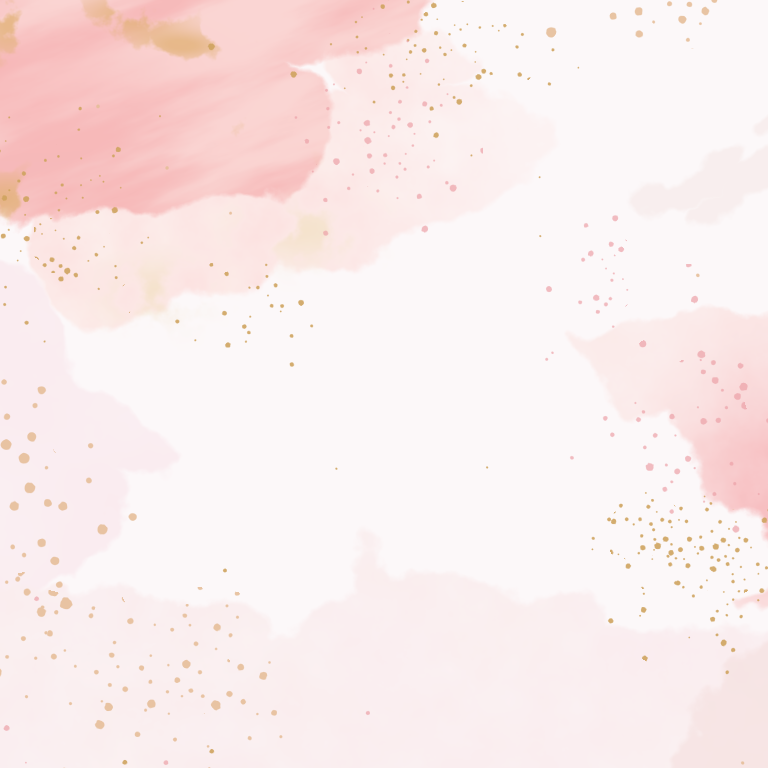
A WebGL 2 fragment shader for this background:

```glsl
#version 300 es
precision highp float;
// Blush watercolour washes around a pale centre, with gold and rose splatter.
// Tapered strokes with noise-warped edges form the washes; jittered grids
// of hashed dots, thinned by soft elliptical clusters, form the splatter.
uniform vec2 u_resolution;
out vec4 fragColor;

vec2 hash2(vec2 p) {
  vec3 q = fract(p.xyx * vec3(0.1031, 0.1030, 0.0973));
  q += dot(q, q.yzx + 33.33);
  return fract((q.xx + q.yz) * q.zy);
}

float noise(vec2 p) {
  vec2 i = floor(p), f = fract(p);
  f = f * f * (3.0 - 2.0 * f);
  return mix(mix(hash2(i).x, hash2(i + vec2(1, 0)).x, f.x),
             mix(hash2(i + vec2(0, 1)).x, hash2(i + vec2(1, 1)).x, f.x), f.y);
}

float fbm(vec2 p) {
  float sum = 0.0, amp = 0.5;
  for (int i = 0; i < 5; i++) {
    sum += amp * noise(p);
    p = mat2(1.6, 1.2, -1.2, 1.6) * p + 17.3;
    amp *= 0.5;
  }
  return sum;
}

// Coverage of a tapered brush stroke from a to b
float stroke(vec2 p, vec2 a, vec2 b, float ra, float rb) {
  vec2 d = b - a;
  float t = clamp(dot(p - a, d) / dot(d, d), 0.0, 1.0);
  return smoothstep(-0.005, 0.007, mix(ra, rb, t) - length(p - a - d * t));
}

float glow(vec2 p, vec2 centre, vec2 spread) {
  vec2 q = (p - centre) / spread;
  return exp(-dot(q, q));
}

// One cluster of irregular dots, crowded near its centre
float splatter(vec2 p, vec2 centre, vec2 spread, float cells, float amount) {
  vec2 g = mat2(0.8, 0.6, -0.6, 0.8) * (p - centre) * cells + 50.0 + centre * 31.0;
  vec2 id = floor(g), rnd = hash2(id + 7.0), pick = hash2(id + 91.0);
  float r = mix(0.07, 0.30, pick.y * pick.y);
  vec2 d = fract(g) - mix(vec2(r + 0.06), vec2(0.94 - r), rnd);
  float wobble = 0.25 * r * (noise(g * 7.0) - 0.5);
  float aa = 0.8 * cells / u_resolution.y;
  float keep = step(pick.x, amount * glow(p - d / cells * 0.0, centre, spread));
  return keep * smoothstep(aa, -aa, length(d) - r + wobble);
}

void main() {
  vec2 uv = gl_FragCoord.xy / u_resolution;
  vec2 warp = vec2(fbm(uv * 9.0), fbm(uv * 9.0 + 40.0)) - 0.48;
  vec2 fine = vec2(fbm(uv * 38.0 + 8.0), fbm(uv * 38.0 + 70.0)) - 0.48;
  vec2 p = uv + 0.085 * warp + 0.022 * fine;
  float cloud = fbm(uv * 6.0 + 21.0), grain = fbm(uv * 24.0 + 5.0);
  float streak = fbm(mat2(0.94, -0.34, 0.34, 0.94) * uv * vec2(5.0, 22.0));
  vec3 col = vec3(0.988, 0.973, 0.977);

  // Lavender blush along the left side
  float left = stroke(p, vec2(-0.03, 0.56), vec2(0.03, 0.43), 0.11, 0.09);
  left = max(left, stroke(p, vec2(0.0, 0.42), vec2(0.21, 0.42), 0.10, 0.035));
  left = max(left, stroke(p, vec2(-0.02, 0.28), vec2(0.12, 0.34), 0.10, 0.06));
  col = mix(col, vec3(0.980, 0.922, 0.938), left * (0.6 + 0.6 * cloud));

  // Faint wash across the bottom
  float base = stroke(p, vec2(0.0, 0.08), vec2(0.28, 0.15), 0.14, 0.09);
  base = max(base, stroke(p, vec2(0.0, 0.0), vec2(1.0, 0.0), 0.19, 0.19));
  base = max(base, stroke(p, vec2(0.47, 0.15), vec2(0.72, 0.17), 0.10, 0.075));
  base = max(base, stroke(p, vec2(0.475, 0.20), vec2(0.475, 0.27), 0.04, 0.018));
  vec3 baseTint = mix(vec3(0.982, 0.935, 0.932), vec3(0.978, 0.925, 0.940), cloud);
  col = mix(col, baseTint, base * (0.65 + 0.5 * grain));
  float corner = stroke(p, vec2(0.93, 0.0), vec2(1.03, 0.08), 0.07, 0.10);
  col = mix(col, vec3(0.962, 0.885, 0.882), 0.75 * corner);

  // Muted brush marks at the upper right
  float mute = stroke(p, vec2(0.82, 0.735), vec2(0.95, 0.785), 0.014, 0.025);
  mute = max(mute, stroke(p, vec2(0.91, 0.735), vec2(1.02, 0.77), 0.014, 0.030));
  mute = max(mute, stroke(p, vec2(0.99, 0.83), vec2(1.03, 0.85), 0.015, 0.025));
  col = mix(col, vec3(0.968, 0.923, 0.920), 0.8 * mute);

  // Translucent and saturated layers at the upper left
  float pale = stroke(p, vec2(0.14, 0.68), vec2(0.62, 0.81), 0.10, 0.095);
  pale = max(pale, stroke(p, vec2(0.50, 0.92), vec2(0.63, 0.93), 0.07, 0.008));
  vec3 paleTint = mix(vec3(0.987, 0.875, 0.870), vec3(0.990, 0.945, 0.935), grain);
  col = mix(col, paleTint, pale * (1.0 - 0.65 * smoothstep(0.35, 0.72, uv.x)));
  float blush = stroke(p, vec2(-0.05, 0.87), vec2(0.35, 0.83), 0.165, 0.09);
  blush = max(blush, stroke(p, vec2(0.0, 1.0), vec2(0.49, 1.0), 0.16, 0.07));
  vec3 blushTint = mix(vec3(0.965, 0.715, 0.715), vec3(0.980, 0.830, 0.820),
                       smoothstep(0.25, 0.75, streak + 0.35 * (uv.x - 0.15)));
  blushTint = mix(blushTint, vec3(0.970, 0.700, 0.705), 0.55 * glow(uv, vec2(0.05, 0.89), vec2(0.17, 0.07)));
  col = mix(col, blushTint, 0.95 * blush);

  // Rose wedge entering from the right
  float wedge = stroke(p, vec2(0.73, 0.535), vec2(1.0, 0.50), 0.010, 0.12);
  wedge = max(wedge, stroke(p, vec2(0.93, 0.44), vec2(1.04, 0.38), 0.06, 0.10));
  wedge = max(wedge, stroke(p, vec2(0.96, 0.225), vec2(1.03, 0.235), 0.008, 0.025));
  float depth = glow(uv, vec2(1.02, 0.36), vec2(0.13, 0.16));
  vec3 wedgeTint = mix(vec3(0.985, 0.925, 0.920), vec3(0.968, 0.735, 0.745), depth);
  col = mix(col, wedgeTint, wedge * (0.7 + 0.5 * grain));

  // Broken gold dust
  float dust = glow(uv, vec2(0.01, 0.97), vec2(0.04, 0.05)) + glow(uv, vec2(0.17, 0.98), vec2(0.07, 0.03));
  dust += glow(uv, vec2(0.24, 0.94), vec2(0.06, 0.02)) + glow(uv, vec2(0.01, 0.74), vec2(0.06, 0.035));
  dust += 0.8 * glow(uv, vec2(0.32, 0.79), vec2(0.06, 0.05));
  col = mix(col, vec3(0.880, 0.690, 0.450), 0.75 * smoothstep(0.52, 0.66, grain + 0.28 * dust - 0.15) * min(dust, 1.0));
  float haze = glow(uv, vec2(0.20, 0.62), vec2(0.06, 0.04)) + glow(uv, vec2(0.40, 0.70), vec2(0.08, 0.04));
  col = mix(col, vec3(0.945, 0.870, 0.745), 0.65 * haze * smoothstep(0.40, 0.65, grain));

  // Splatter: peach, gold, then rose
  float peach = splatter(uv, vec2(0.03, 0.34), vec2(0.08, 0.13), 36.0, 0.60);
  peach = max(peach, splatter(uv, vec2(0.05, 0.16), vec2(0.09, 0.09), 38.0, 0.65));
  peach = max(peach, splatter(uv, vec2(0.24, 0.10), vec2(0.10, 0.09), 46.0, 0.85));
  peach = max(peach, splatter(uv, vec2(0.88, 0.98), vec2(0.09, 0.035), 42.0, 0.70));
  col = mix(col, vec3(0.900, 0.745, 0.600), 0.9 * peach);
  float gold = splatter(uv, vec2(0.07, 0.70), vec2(0.09, 0.09), 72.0, 0.60);
  gold = max(gold, splatter(uv, vec2(0.58, 0.94), vec2(0.11, 0.06), 76.0, 0.45));
  gold = max(gold, splatter(uv, vec2(0.33, 0.60), vec2(0.06, 0.05), 72.0, 0.50));
  gold = max(gold, splatter(uv, vec2(0.84, 0.30), vec2(0.05, 0.05), 70.0, 0.75));
  gold = max(gold, splatter(uv, vec2(0.94, 0.26), vec2(0.08, 0.07), 74.0, 0.70));
  col = mix(col, vec3(0.810, 0.640, 0.370), 0.9 * gold);
  float rose = splatter(uv, vec2(0.50, 0.82), vec2(0.08, 0.08), 62.0, 0.60);
  rose = max(rose, splatter(uv, vec2(0.77, 0.64), vec2(0.05, 0.05), 72.0, 0.40));
  rose = max(rose, splatter(uv, vec2(0.90, 0.45), vec2(0.11, 0.10), 58.0, 0.35));
  col = mix(col, vec3(0.925, 0.630, 0.655), 0.7 * rose);
  fragColor = vec4(col, 1.0);
}
```
